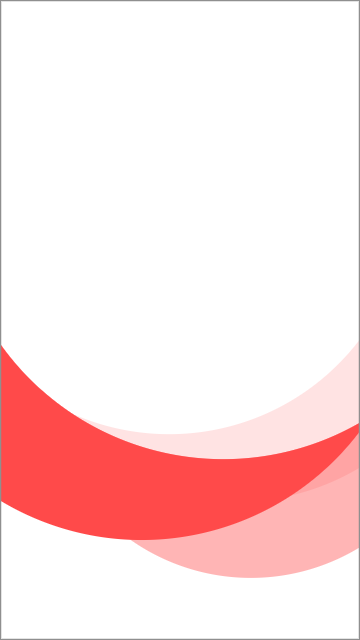
Write a WebGL 1 fragment shader that draws this background.

```glsl
precision highp float;
// White portrait page with three overlapping red crescents near the bottom and a thin grey frame.

uniform vec2 u_resolution;

#define RED vec3(1.0, 0.29, 0.29)
#define FRAME_COLOR vec3(0.56)
#define FRAME_WIDTH (1.0 / 288.0)
#define PALE_OPACITY 0.155
#define PINK_OPACITY 0.41

// Circles as centre x, centre y, radius, in canvas widths
#define RED_INNER vec3(0.6204, 1.2616, 0.7593)
#define RED_OUTER vec3(0.3935, 1.0370, 0.7593)
#define PALE_INNER vec3(0.4699, 1.2361, 0.6644)
#define PALE_OUTER vec3(0.6574, 1.0486, 0.6644)
#define PINK_OUTER vec3(0.6968, 0.7535, 0.5810)

// Smoothed coverage of a shape from its signed distance
float coverage(float dist, float pixel) {
  return clamp(0.5 - dist / pixel, 0.0, 1.0);
}

float circleDistance(vec2 p, vec3 circle) {
  return length(p - circle.xy) - circle.z;
}

// Inside the outer circle but outside the inner one
float crescent(vec2 p, vec3 outer, vec3 inner, float pixel) {
  float dist = max(circleDistance(p, outer), -circleDistance(p, inner));
  return coverage(dist, pixel);
}

void main() {
  float pixel = 1.0 / u_resolution.x;
  vec2 p = gl_FragCoord.xy * pixel;
  vec2 size = u_resolution * pixel;

  // Translucent crescents at the back, solid one in front
  vec3 color = vec3(1.0);
  color = mix(color, RED, PINK_OPACITY * crescent(p, PINK_OUTER, RED_INNER, pixel));
  color = mix(color, RED, PALE_OPACITY * crescent(p, PALE_OUTER, PALE_INNER, pixel));
  color = mix(color, RED, crescent(p, RED_OUTER, RED_INNER, pixel));

  // Frame along the canvas border
  vec2 toEdge = min(p, size - p);
  float frame = coverage(min(toEdge.x, toEdge.y) - FRAME_WIDTH, pixel);
  color = mix(color, FRAME_COLOR, frame);

  gl_FragColor = vec4(color, 1.0);
}
```
